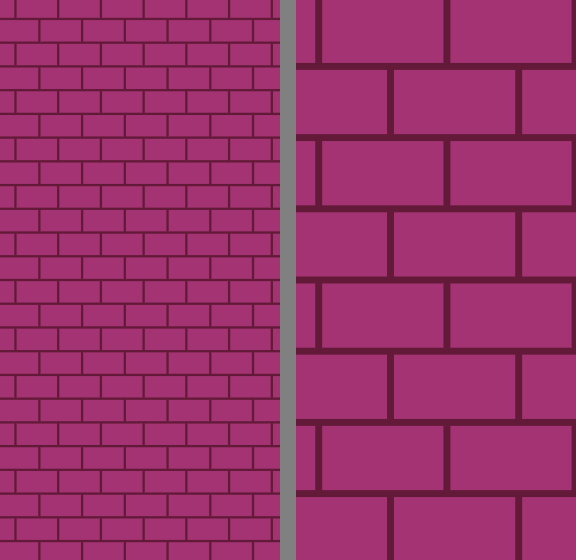
Left, the full canvas; right, a detail of the centre.
Reproduce this pattern procedurally as a Shadertoy shader.

```glsl
// Running-bond brick wall: flat magenta bricks with thin dark joints.
// Rows are cut with floor/fract, alternate rows are shifted sideways, and
// the distance to the nearest joint centre line is smoothed into a mask.

// Lengths are in canvas widths, measured from the canvas centre.
const vec2  BRICK_SIZE  = vec2(0.1526, 0.08476);
const float JOINT_WIDTH = 0.0083;
const float EVEN_SHIFT  = 0.645;  // joint position in even rows, in bricks
const float ODD_SHIFT   = 0.085;  // joint position in odd rows, in bricks
const vec3  BRICK_COLOR = vec3(0.640, 0.200, 0.450);
const vec3  JOINT_COLOR = vec3(0.390, 0.100, 0.220);

// Distance to the nearest joint centre line, in canvas widths
float jointDistance(vec2 p) {
    vec2 cell = p / BRICK_SIZE;
    float isOdd = mod(floor(cell.y), 2.0);
    cell.x -= mix(EVEN_SHIFT, ODD_SHIFT, isOdd);
    vec2 toJoint = (0.5 - abs(fract(cell) - 0.5)) * BRICK_SIZE;
    return min(toJoint.x, toJoint.y);
}

void mainImage(out vec4 fragColor, in vec2 fragCoord) {
    vec2 p = (fragCoord - 0.5 * iResolution.xy) / iResolution.x;
    float pixel = 1.0 / iResolution.x;

    // Joint coverage with a one-pixel soft edge
    float edge = jointDistance(p) - 0.5 * JOINT_WIDTH;
    float joint = clamp(0.5 - edge / pixel, 0.0, 1.0);

    fragColor = vec4(mix(BRICK_COLOR, JOINT_COLOR, joint), 1.0);
}
```
